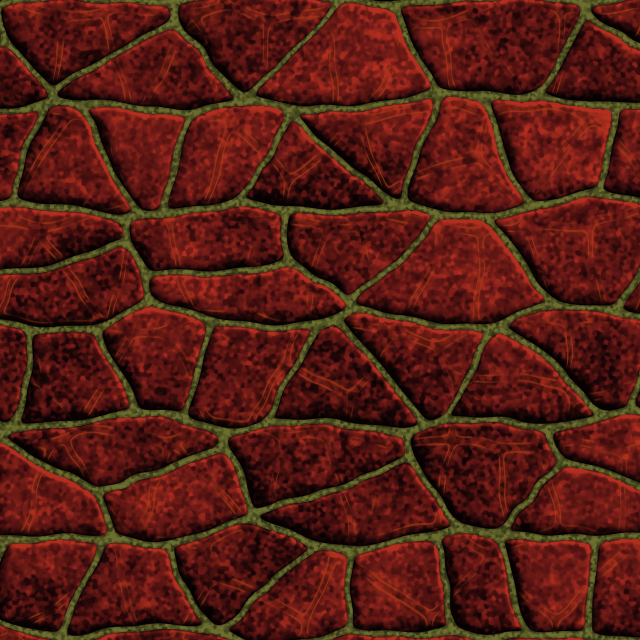
Write a three.js fragment shader that draws this texture.

```glsl
// Red reptile hide: bevelled scales in alternating rows, parted by green cords.
varying vec2 vUv;

const vec3 DARK_RED = vec3(0.13, 0.025, 0.03);
const vec3 MID_RED = vec3(0.30, 0.065, 0.06);
const vec3 BRIGHT_RED = vec3(0.45, 0.11, 0.09);
const vec3 HOT_RED = vec3(0.70, 0.18, 0.12);
const vec3 CREASE_ORANGE = vec3(0.66, 0.22, 0.09);
const vec3 CORD_DARK = vec3(0.19, 0.20, 0.08);
const vec3 CORD_LIGHT = vec3(0.42, 0.43, 0.18);

const float ROW_HEIGHT = 0.1111;    // one square row, then two wide rows
const float SQUARE_PITCH = 0.135;
const float WIDE_PITCH = 0.30;
const float WIDE_SQUEEZE = 0.27;    // pulls paired wide rows together
const vec2 JITTER = vec2(0.62, 0.36);
const vec2 STRETCH = vec2(1.0, 2.0); // flattens the scales
const float CORNER_SHARPNESS = 230.0;
const float CORD_RADIUS = 0.0046;
const float SOFT_EDGE = 0.0011;
const float SHADOW_WIDTH = 0.013;
const float RIM_WIDTH = 0.0045;
const float CREASE_GAP = 0.0055;
const float CREASE_WIDTH = 0.0016;
const vec2 LIGHT = vec2(0.65, 0.76);

vec2 hash2(vec2 p) {
  vec3 q = fract(p.xyx * vec3(0.1031, 0.1030, 0.0973));
  q += dot(q, q.yzx + 33.33);
  return fract((q.xx + q.yz) * q.zy);
}

// Smooth cellular noise: random cell values blended by distance.
float cellNoise(vec2 p) {
  vec2 cell = floor(p);
  float sum = 0.0, total = 0.0;
  for (int j = -1; j <= 1; j++)
  for (int i = -1; i <= 1; i++) {
    vec2 c = cell + vec2(i, j);
    vec2 away = c + hash2(c) - p;
    float weight = exp(-5.0 * dot(away, away));
    sum += weight * hash2(c + 71.0).x;
    total += weight;
  }
  return sum / total;
}

float bell(float x, float width) { return exp(-x * x / (width * width)); }

vec2 scaleSeed(float row, float x, float step) {
  float kind = floor(mod(row + 0.5, 3.0));
  float pitch = kind < 0.5 ? SQUARE_PITCH : WIDE_PITCH;
  float squeeze = kind < 0.5 ? 0.0 : (kind < 1.5 ? WIDE_SQUEEZE : -WIDE_SQUEEZE);
  float stagger = 0.5 * mod(row, 2.0);
  float column = floor(x / pitch - stagger) + step;
  vec2 jitter = (hash2(vec2(column, row) + 19.0) - 0.5) * JITTER;
  return vec2((column + 0.5 + stagger + jitter.x) * pitch,
              (row + 0.5 + squeeze + jitter.y) * ROW_HEIGHT);
}

// Returns rounded edge distance, outward edge normal and a value per scale.
vec4 scales(vec2 p) {
  float row = floor(p.y / ROW_HEIGHT);
  vec2 nearest = vec2(0.0);
  float best = 1e3;
  for (int j = -2; j <= 2; j++)
  for (int i = -2; i <= 2; i++) {
    vec2 seed = scaleSeed(row + float(j), p.x, float(i));
    float d = length((seed - p) * STRETCH);
    if (d < best) { best = d; nearest = seed; }
  }
  float sum = 1e-30;
  vec2 normal = vec2(0.0);
  for (int j = -2; j <= 2; j++)
  for (int i = -2; i <= 2; i++) {
    vec2 seed = scaleSeed(row + float(j), p.x, float(i));
    vec2 across = (seed - nearest) * STRETCH;
    if (dot(across, across) > 1e-6) {
      vec2 slope = across * STRETCH;
      float d = dot(0.5 * (seed + nearest) - p, slope) / length(slope);
      float weight = exp(-CORNER_SHARPNESS * d);
      sum += weight;
      normal += weight * normalize(slope);
    }
  }
  float id = fract(nearest.x * 91.7 + nearest.y * 57.3);
  return vec4(-log(sum) / CORNER_SHARPNESS, normal / sum, id);
}

// Tone 0 to 3 runs from dark to hot red; below 0 falls into shadow.
vec3 leather(float tone) {
  vec3 c = mix(DARK_RED, MID_RED, clamp(tone, 0.0, 1.0));
  c = mix(c, BRIGHT_RED, clamp(tone - 1.0, 0.0, 1.0));
  c = mix(c, HOT_RED, clamp(tone - 2.0, 0.0, 1.0));
  return c * clamp(1.0 + 0.7 * tone, 0.2, 1.0);
}

void main() {
  // Layered sines bend the seams.
  vec2 p = vUv - vec2(0.0, 0.03);
  p += 0.005 * sin(p.yx * vec2(27.0, 23.0) + 2.0 * sin(p * 11.0));
  p += 0.0016 * sin(p.yx * vec2(83.0, 71.0) + 3.0 * sin(p * 31.0));

  vec4 scale = scales(p);
  float inset = scale.x - CORD_RADIUS;
  float facing = dot(scale.yz, LIGHT);
  float fine = cellNoise(vUv * 165.0);
  float blotch = cellNoise(vUv * 62.0 + 9.0);
  float patches = cellNoise(vUv * 7.0 + 4.0);

  // Mottled hide, with bevel shadow and lit rim.
  float tone = 1.38 + 0.5 * (scale.w - 0.5) + 1.5 * (patches - 0.5);
  tone += (fine - 0.5) * mix(2.8, 1.3, patches) + 1.1 * (blotch - 0.5);
  tone -= 2.8 * max(-facing, 0.0) * bell(inset, SHADOW_WIDTH);
  tone += 2.0 * max(facing, 0.0) * bell(inset - 0.002, RIM_WIDTH);
  tone -= 1.2 * bell(inset, 0.002);

  // Broken twin creases, offset from the scale rows.
  float seam = scales(p * vec2(1.5, 1.0) + vec2(0.37, 0.18)).x;
  float crease = bell(seam - CREASE_GAP, CREASE_WIDTH) + 0.25 * bell(seam, 0.012);
  crease *= smoothstep(0.25, 0.7, 0.5 * blotch + 0.5 * cellNoise(vUv * 23.0));
  crease *= smoothstep(0.002, 0.012, inset);
  vec3 color = mix(leather(tone), CREASE_ORANGE, 0.7 * clamp(crease, 0.0, 1.0));

  // Grainy rounded cord.
  float grain = cellNoise(vUv * 230.0 + 31.0);
  float crown = 1.0 - clamp(scale.x / CORD_RADIUS, 0.0, 1.0);
  vec3 cord = mix(CORD_DARK, CORD_LIGHT, clamp(grain * 1.2 - 0.4 + 0.6 * crown, 0.0, 1.0));
  float cordMask = 1.0 - smoothstep(-SOFT_EDGE, SOFT_EDGE, inset);
  gl_FragColor = vec4(mix(color, cord, cordMask), 1.0);
}
```
